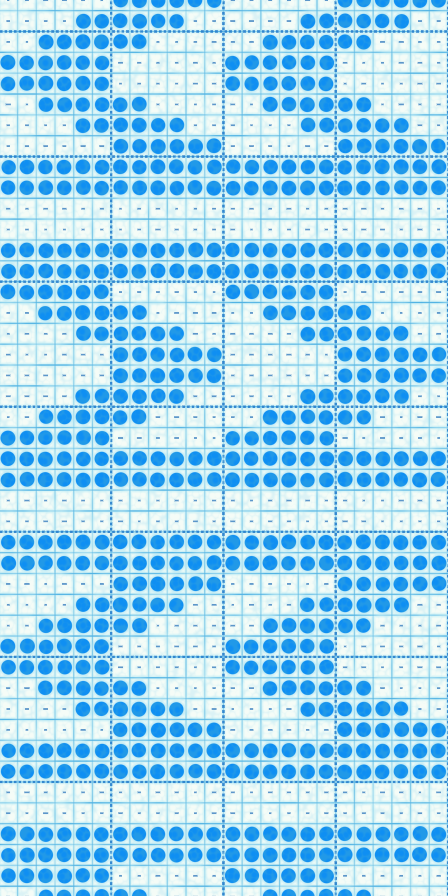
Write a Shadertoy shader that draws this pattern.

```glsl
// Charted zigzag of blue dots on worn graph paper, with dotted rules every six cells.

float hash(vec2 p) {
    return fract(sin(dot(p, vec2(127.1, 311.7))) * 4375.85);
}

// Distance to the nearest scattered point: mottling of paper and ink
float cellular(vec2 p) {
    vec2 id = floor(p);
    float nearest = 1.0;
    for (int y = -1; y <= 1; y++)
        for (int x = -1; x <= 1; x++) {
            vec2 c = id + vec2(x, y);
            nearest = min(nearest, length(c + vec2(hash(c), hash(c + 37.0)) - p));
        }
    return nearest;
}

// Uneven printing along a ruled line, 0 to 1
float wear(float along, float line) {
    float s = sin(along * 0.7 + line * 2.3) + 0.7 * sin(along * 1.9 - line * 4.1)
            + 0.4 * sin(along * 5.3 + line * 1.7);
    return clamp(0.5 + 0.35 * s, 0.0, 1.0);
}

float cover(float d, float soft) {
    return 1.0 - smoothstep(-soft, soft, d);
}

// Is this cell filled? Bands of 14 rows, each mirroring the one before
bool filled(vec2 cell) {
    float row = mod(cell.y + 4.0, 14.0);
    if (row < 1.5) return false;
    if (row < 3.5 || row > 11.5) return true;
    float start = 2.0 * min(row - 4.0, 11.0 - row);
    if (mod(floor((cell.y + 4.0) / 14.0), 2.0) < 0.5) start = 6.0 - start;
    float col = mod(cell.x, 12.0);
    return col > start - 0.5 && col < start + 5.5;
}

void mainImage(out vec4 fragColor, in vec2 fragCoord) {
    // Grid runs left to right and top to bottom; one unit is a column width
    vec2 uv = fragCoord / iResolution.xy;
    vec2 grid = vec2(uv.x * 23.94 + 0.06, (1.0 - uv.y) * 42.98 + 0.49);
    vec2 cellSize = vec2(1.0, 1.114);
    vec2 cell = floor(grid);
    vec2 q = (grid - cell - 0.5) * cellSize;
    float soft = 0.7 * 23.94 / iResolution.x;
    float rnd = hash(cell);
    float mottle = cellular(grid * 3.0);

    // Paper
    vec3 col = mix(vec3(0.96, 0.99, 0.97), vec3(0.86, 0.95, 0.96), smoothstep(0.25, 0.9, mottle));

    // Ruled lines with a pale bleed around them
    vec2 line = floor(grid + 0.5);
    vec2 edge = abs(grid - line) * cellSize;
    float wornX = wear(grid.y, line.x);
    float wornY = wear(grid.x, line.y + 9.0);
    vec2 bleed = (1.0 - smoothstep(0.0, 0.2, edge)) * vec2(0.6, 0.7);
    col = mix(col, vec3(0.75, 0.93, 0.96), max(bleed.x, bleed.y));
    col = mix(col, vec3(0.50, 0.79, 0.91), cover(edge.x - 0.035, soft) * (0.45 + 0.55 * wornX));
    col = mix(col, vec3(0.32, 0.70, 0.89), cover(edge.y - 0.035, soft) * (0.35 + 0.65 * wornY));

    // Dotted rules around each block of six by six cells
    vec2 bead = (abs(fract(grid * 4.0) - 0.5) - 0.27) * 0.25;
    float ruleX = cover(max(edge.x - 0.065, bead.y), soft * 0.7) * step(mod(line.x, 6.0), 0.5);
    float ruleY = cover(max(edge.y - 0.065, bead.x), soft * 0.7) * step(mod(line.y + 4.0, 6.0), 0.5);
    col = mix(col, vec3(0.16, 0.50, 0.80), max(ruleX, ruleY) * 0.9);

    if (filled(cell)) {
        // Ink dot, slightly off centre, with a soft halo
        vec2 offset = (vec2(rnd, hash(cell + 11.0)) - 0.5) * 0.05;
        float d = length(q - offset) - 0.38 - 0.02 * hash(cell + 5.0);
        vec3 ink = mix(vec3(0.06, 0.56, 0.95), vec3(0.13, 0.60, 0.91), smoothstep(0.2, 0.7, mottle));
        col = mix(col, vec3(0.72, 0.91, 0.96), 0.75 * (1.0 - smoothstep(0.0, 0.18, d)));
        col = mix(col, ink, cover(d, soft));
    } else {
        // Small centre dash of varying length
        vec2 box = abs(q) - vec2(0.06 + 0.08 * rnd, 0.045);
        col = mix(col, vec3(0.26, 0.52, 0.76), cover(max(box.x, box.y), soft * 0.8) * 0.85);
    }

    fragColor = vec4(col, 1.0);
}
```
